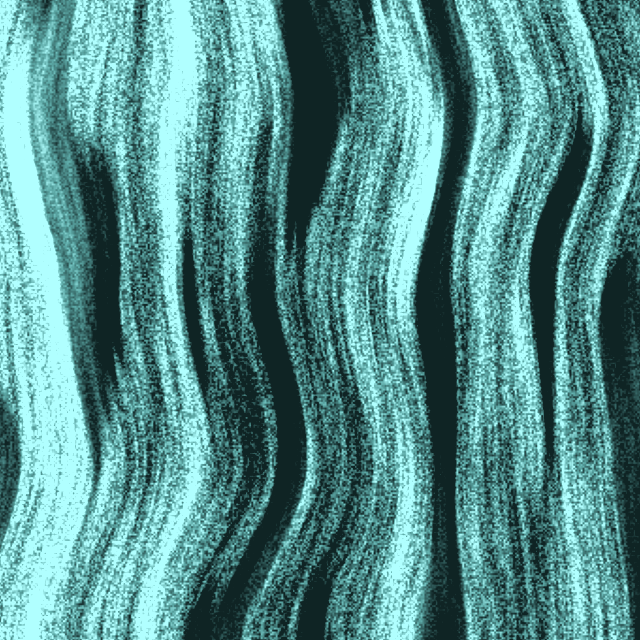
A WebGL 2 fragment shader for this texture:

```glsl
#version 300 es
precision highp float;
// Flowing vertical fibres in teal: stretched streak noise at several widths,
// bent sideways by a slow warp, cut by dark creases and pale highlights,
// then dusted with fine grain and coloured by a three-stop ramp.

uniform vec2 u_resolution;
out vec4 fragColor;

const vec3 SHADOW = vec3(0.06, 0.14, 0.14);
const vec3 MIDTONE = vec3(0.36, 0.66, 0.65);
const vec3 LIGHT = vec3(0.69, 1.0, 1.0);

const float SWAY = 0.05;          // sideways reach of the slow bends
const float PINCH = 0.014;        // local crowding of the fibres
const float CREASE_DEPTH = 1.6;
const float HIGHLIGHT = 0.85;
const float GRAIN = 0.95;
const float GRAIN_CELLS = 340.0;  // grains across the canvas
const float BRIGHTNESS = 0.64;
const float CONTRAST = 0.34;

// Integer hash of a lattice cell, 0 to 1
float hash(vec2 cell) {
  uvec2 v = uvec2(ivec2(cell)) * 1664525u + 1013904223u;
  v.x += v.y * 1664525u;
  v.y += v.x * 1664525u;
  v ^= v >> 16u;
  v.x += v.y * 1664525u;
  v.x ^= v.x >> 15u;
  return float(v.x & 0xffffffu) / 16777215.0;
}

// Smooth value noise, -1 to 1
float noise(vec2 p) {
  vec2 i = floor(p);
  vec2 f = fract(p);
  f = f * f * (3.0 - 2.0 * f);
  float low = mix(hash(i), hash(i + vec2(1, 0)), f.x);
  float high = mix(hash(i + vec2(0, 1)), hash(i + vec2(1, 1)), f.x);
  return mix(low, high, f.y) * 2.0 - 1.0;
}

// One column of noise along y, shifted by a random amount
float column(float id, float y) {
  y += 37.0 * hash(vec2(id, 911.0));
  float i = floor(y);
  float f = fract(y);
  f = f * f * (3.0 - 2.0 * f);
  return mix(hash(vec2(id, i)), hash(vec2(id, i + 1.0)), f) * 2.0 - 1.0;
}

// Streak noise: blended columns whose ends do not line up, -1 to 1
float streak(vec2 p, vec2 scale, float seed) {
  p = p * scale + seed;
  float i = floor(p.x);
  float f = fract(p.x);
  f = f * f * (3.0 - 2.0 * f);
  return mix(column(i, p.y), column(i + 1.0, p.y), f);
}

// Sideways bend of the fibres
vec2 bend(vec2 p) {
  float sway = noise(p * vec2(2.4, 3.6) + 17.0);
  float pinch = noise(p * vec2(11.0, 4.0) + 53.0);
  return vec2(p.x + SWAY * sway + PINCH * pinch, p.y);
}

vec3 ramp(float level) {
  vec3 lower = mix(SHADOW, MIDTONE, clamp((level - 0.14) / 0.52, 0.0, 1.0));
  return mix(lower, LIGHT, clamp((level - 0.66) / 0.34, 0.0, 1.0));
}

void main() {
  vec2 uv = gl_FragCoord.xy / min(u_resolution.x, u_resolution.y);
  vec2 flow = bend(uv);

  // Fibre body, from broad bands to single threads
  float tone = 0.7 * noise(uv * vec2(2.6, 2.2) + 101.0);
  tone += 0.85 * streak(flow, vec2(11.0, 1.9), 211.0);
  tone += 0.8 * streak(flow, vec2(30.0, 2.8), 307.0);
  tone += 0.7 * streak(flow, vec2(85.0, 5.0), 401.0);
  float threads = 0.6 * streak(flow, vec2(210.0, 15.0), 503.0);

  // Dark creases with ragged edges, and pale strands
  float ragged = 0.12 * streak(flow, vec2(120.0, 6.0), 601.0);
  float crease = smoothstep(0.28, 0.56, streak(flow, vec2(17.0, 2.1), 701.0) + ragged);
  float pale = smoothstep(0.25, 0.7, streak(flow, vec2(34.0, 2.3), 809.0));
  tone += HIGHLIGHT * pale * (1.0 - 0.6 * crease) - CREASE_DEPTH * crease;

  // Grain, quieter inside the creases
  float grain = GRAIN * noise(uv * GRAIN_CELLS + 907.0);
  tone += (threads + grain) * (1.0 - 0.5 * crease);

  fragColor = vec4(ramp(BRIGHTNESS + CONTRAST * tone), 1.0);
}
```
